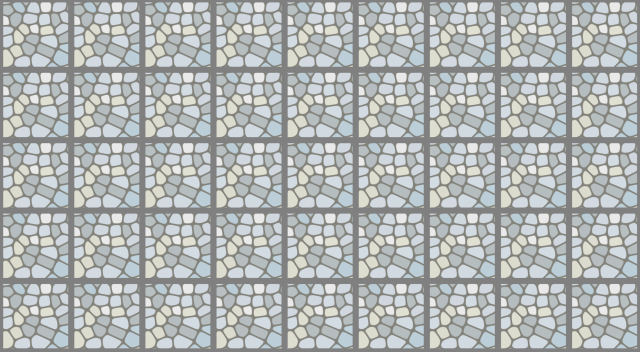
This pattern is drawn by a WebGL 2 fragment shader. Its source:

```glsl
#version 300 es
precision highp float;

uniform vec2 u_resolution;
out vec4 fragColor;

const vec2 REPEATS = vec2(9.0, 5.0);
const vec2 TILE_MIN = vec2(0.045, 0.052);
const float TILE_SIZE = 0.914;
const float STONE_ROWS = 6.0;
const float GROUT_HALF_WIDTH = 0.012;
const float CORNER_SHARPNESS = 75.0;

const vec3 GAP = vec3(0.50, 0.50, 0.50);
const vec3 GROUT = vec3(0.51, 0.51, 0.48);
const vec3 SLATE = vec3(0.72, 0.75, 0.76);
const vec3 SKY = vec3(0.74, 0.81, 0.85);
const vec3 MIST = vec3(0.82, 0.85, 0.88);
const vec3 CREAM = vec3(0.87, 0.87, 0.82);
const vec3 CHALK = vec3(0.92, 0.92, 0.92);

vec2 hash2(vec2 p) {
    vec3 q = fract(vec3(p.xyx) * vec3(0.1031, 0.1030, 0.0973));
    q += dot(q, q.yzx + 33.33);
    return fract((q.xx + q.yz) * q.zy);
}

// Stone centre; the lower courses hold wider stones.
vec2 stoneSite(vec2 id) {
    float width = mix(0.31, 0.20, smoothstep(0.0, 3.0, id.y));
    vec2 jitter = (hash2(id + 17.0) - 0.5) * 0.72;
    float stagger = 0.5 * mod(id.y + 2.0, 2.0);
    return vec2((id.x + stagger + jitter.x) * width,
                (id.y + 0.5 + jitter.y) / STONE_ROWS);
}

vec2 nearestStone(vec2 p) {
    vec2 nearest = vec2(0.0);
    float best = 1e3;
    for (float row = -1.0; row <= STONE_ROWS; row++) {
        for (float col = -1.0; col <= 6.0; col++) {
            vec2 id = vec2(col, row);
            vec2 offset = stoneSite(id) - p;
            float d = dot(offset, offset);
            if (d < best) {
                best = d;
                nearest = id;
            }
        }
    }
    return nearest;
}

// Smooth minimum of the distances to all borders rounds the corners.
float borderDistance(vec2 p, vec2 stone) {
    vec2 site = stoneSite(stone);
    float sum = 0.0;
    for (float row = -1.0; row <= STONE_ROWS; row++) {
        for (float col = -1.0; col <= 6.0; col++) {
            vec2 other = stoneSite(vec2(col, row));
            vec2 span = other - site;
            if (dot(span, span) > 1e-6) {
                float d = dot(0.5 * (site + other) - p, normalize(span));
                sum += exp(-CORNER_SHARPNESS * d);
            }
        }
    }
    return -log(max(sum, 1e-20)) / CORNER_SHARPNESS;
}

vec3 stoneColor(vec2 id) {
    vec2 h = hash2(id * 3.7 + 51.0);
    vec3 color = SLATE;
    color = mix(color, SKY, step(0.30, h.x));
    color = mix(color, MIST, step(0.40, h.x));
    color = mix(color, CREAM, step(0.66, h.x));
    color = mix(color, CHALK, step(0.86, h.x));
    return color + (h.y - 0.5) * 0.025;
}

float boxDistance(vec2 p, vec2 halfSize) {
    vec2 d = abs(p) - halfSize;
    return max(d.x, d.y);
}

float coverage(float d, float pixel) {
    return smoothstep(-0.7 * pixel, 0.7 * pixel, d);
}

void main() {
    vec2 uv = gl_FragCoord.xy / u_resolution;
    vec2 p = (fract(uv * REPEATS) - TILE_MIN) / TILE_SIZE;
    float pixel = REPEATS.y / (u_resolution.y * TILE_SIZE);

    // Stones set in grout
    vec2 stone = nearestStone(p);
    float inset = borderDistance(p, stone) - GROUT_HALF_WIDTH;
    vec3 paving = mix(GROUT, stoneColor(stone), coverage(inset, pixel));

    // Plain gap between the square panels
    float panel = coverage(-boxDistance(p - 0.5, vec2(0.5)), pixel);
    fragColor = vec4(mix(GAP, paving, panel), 1.0);
}
```
